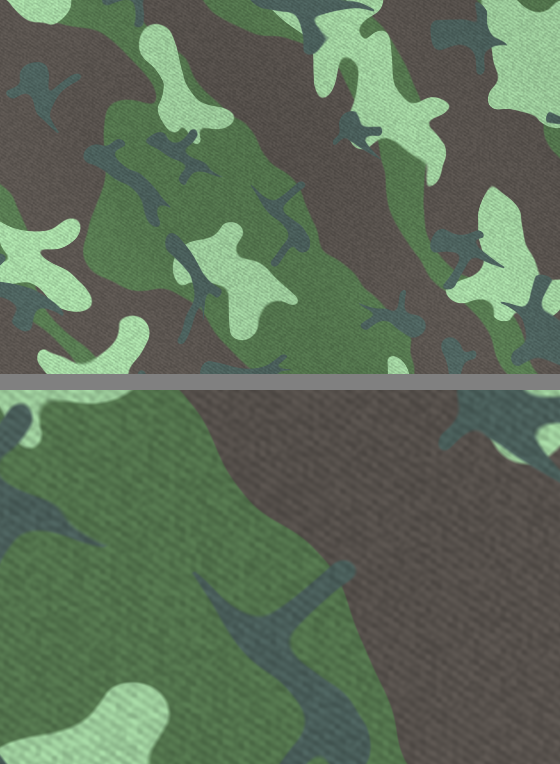
Top, the full canvas; bottom, a detail of the centre.
Give the GLSL for this texture, as a WebGL 2 fragment shader.

```glsl
#version 300 es
precision highp float;
// Woodland camouflage cloth: slanted bands, branching blots and a fine twill weave.

uniform vec2 u_resolution;
out vec4 fragColor;

// Dyes
const vec3 BROWN = vec3(0.345, 0.322, 0.303);
const vec3 GREEN = vec3(0.332, 0.467, 0.308);
const vec3 LIGHT = vec3(0.625, 0.815, 0.620);
const vec3 TEAL  = vec3(0.295, 0.378, 0.362);

// Layout, in canvas heights
const float TAU = 6.2831853;
const float FLOW_ANGLE = -0.86;
const float BAND_PERIOD = 0.52;
const float BAND_CUT = 0.45;
const float LIGHT_CELL = 0.50;
const float LIGHT_GROW = 0.012;
const float TEAL_CELL = 0.35;
const float TEAL_GROW = -0.018;
const float EDGE = 0.0022;

// Cloth
const float TWILL_COUNT = 130.0;
const float TWILL_DEPTH = 0.045;
const float GRAIN_DEPTH = 0.07;
const float SHADE_DEPTH = 0.07;

float hash(vec2 p) {
    vec3 h = fract(vec3(p.xyx) * 0.1031);
    h += dot(h, h.yzx + 33.33);
    return fract((h.x + h.y) * h.z);
}

// Smooth value noise in -1..1
float noise(vec2 p) {
    vec2 i = floor(p), f = fract(p);
    f = f * f * f * (f * (f * 6.0 - 15.0) + 10.0);
    float low = mix(hash(i), hash(i + vec2(1, 0)), f.x);
    float high = mix(hash(i + vec2(0, 1)), hash(i + vec2(1, 1)), f.x);
    return mix(low, high, f.y) * 2.0 - 1.0;
}

vec2 warp(vec2 p, float seed) {
    vec2 a = p * 5.0 + seed, b = p * 11.0 + seed + 41.0;
    return 0.055 * vec2(noise(a), noise(a + 17.3))
         + 0.016 * vec2(noise(b), noise(b + 29.7));
}

vec2 heading(float angle) { return vec2(cos(angle), sin(angle)); }

float smoothMin(float a, float b, float k) {
    float h = max(k - abs(a - b), 0.0) / k;
    return min(a, b) - h * h * k * 0.25;
}

// Capsule from a to b whose radius runs from ra to rb
float taperedLimb(vec2 p, vec2 a, vec2 b, float ra, float rb) {
    vec2 pa = p - a, ba = b - a;
    float h = clamp(dot(pa, ba) / dot(ba, ba), 0.0, 1.0);
    return length(pa - ba * h) - mix(ra, rb, h);
}

// A spine with one pointed end and two side limbs, centred on the origin
float branchBlot(vec2 p, vec2 id) {
    float angle = (hash(id + 3.1) - 0.5) * 1.5 + step(0.5, hash(id + 5.7)) * 0.5 * TAU;
    vec2 axis = heading(angle);
    float d = taperedLimb(p, -0.27 * axis, 0.31 * axis, 0.115, 0.025);
    for (int i = 0; i < 2; i++) {
        float side = i == 0 ? 1.0 : -1.0;
        vec2 key = id + 11.0 + 7.0 * side;
        vec2 root = axis * mix(-0.22, 0.14, hash(key));
        float turn = angle + side * mix(0.7, 1.7, hash(key + 1.9));
        vec2 tip = root + heading(turn) * mix(0.20, 0.34, hash(key + 4.3));
        d = smoothMin(d, taperedLimb(p, root, tip, 0.055, 0.06), 0.09);
    }
    return d;
}

// Distance to blots scattered on a jittered grid
float blotField(vec2 q, float cell, float seed) {
    vec2 g = (q + warp(q, seed)) / cell + seed;
    vec2 base = floor(g);
    float d = 1.0;
    for (int y = -1; y <= 1; y++)
    for (int x = -1; x <= 1; x++) {
        vec2 id = base + vec2(x, y);
        vec2 jitter = vec2(hash(id + 0.37), hash(id + 8.61)) - 0.5;
        float size = mix(0.75, 1.2, hash(id + 2.83));
        vec2 local = (g - id - 0.5 - 0.5 * jitter) / size;
        d = smoothMin(d, branchBlot(local, id) * size, 0.04);
    }
    return d;
}

// Ragged bands along the flow; positive inside
float bandField(vec2 q) {
    vec2 w = q + warp(q, 63.0);
    float sway = 0.34 * noise(w * vec2(1.7, 2.4) + 9.0);
    float tongues = 0.75 * noise(w * vec2(2.6, 6.5) + 23.0);
    return sin(TAU * (w.y / BAND_PERIOD + sway)) + tongues - BAND_CUT;
}

void main() {
    vec2 p = gl_FragCoord.xy / u_resolution.y;
    vec2 flow = heading(FLOW_ANGLE);
    vec2 q = vec2(dot(p, flow), dot(p, vec2(-flow.y, flow.x)));
    float edge = max(EDGE, 0.75 / u_resolution.y);

    // Printed layers
    float band = bandField(q);
    float bandEdge = max(fwidth(band), 0.001);
    float light = (blotField(q, LIGHT_CELL, 14.0) - LIGHT_GROW) * LIGHT_CELL;
    float teal = (blotField(q, TEAL_CELL, 37.0) - TEAL_GROW) * TEAL_CELL;
    vec3 color = mix(BROWN, GREEN, smoothstep(-bandEdge, bandEdge, band));
    color = mix(color, LIGHT, 1.0 - smoothstep(-edge, edge, light));
    color = mix(color, TEAL, 1.0 - smoothstep(-edge, edge, teal));

    // Weave, fibre grain and soft folds
    float twill = sin(TAU * TWILL_COUNT * dot(p, vec2(0.55, 0.83)));
    float grain = noise(p * 210.0);
    float shade = noise(q * vec2(1.3, 3.0) + 51.0);
    color *= 1.0 + TWILL_DEPTH * twill + GRAIN_DEPTH * grain + SHADE_DEPTH * shade;

    fragColor = vec4(color, 1.0);
}
```
